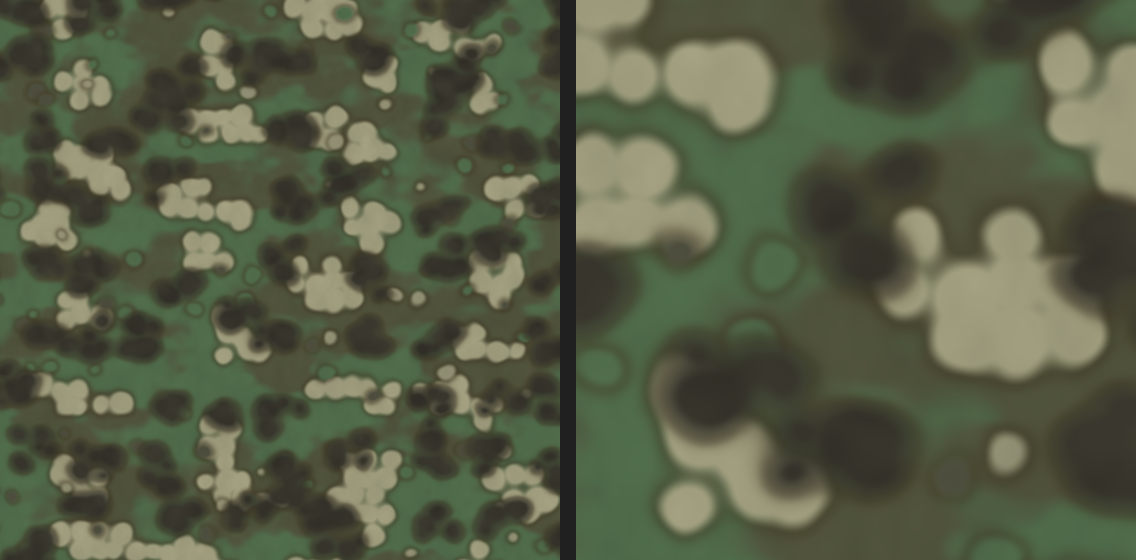
Left: the whole. Right: its middle third, enlarged.
A WebGL 2 fragment shader for this pattern:

```glsl
#version 300 es
precision highp float;
// Woodland camouflage: scalloped tan patches and clustered dark blots on
// mottled green. Each layer is a smooth union of scattered discs, laid
// over the one below with soft edges and a thin brown rim.

#define PATCH_GRID vec2(4.0, 7.5)  // tan patches per canvas side
#define SCALLOP_GRID 31.0          // discs that build the patch outline
#define BLOT_GRID 8.5              // dark clusters per canvas side
#define SPOT_GRID 14.0             // small loose spots per canvas side
#define SPOT_SHARE 0.5             // share of spot cells that are filled
#define BLEND 220.0                // sharpness of the disc unions
#define EDGE 0.0045                // softness of patch and spot edges
#define BLOT_EDGE 0.009            // softness of dark blots
#define RIM 0.45                   // strength of the brown rim

uniform vec2 u_resolution;
out vec4 fragColor;

const vec3 GREEN = vec3(0.31, 0.42, 0.29);
const vec3 OLIVE = vec3(0.31, 0.32, 0.23);
const vec3 TAN   = vec3(0.62, 0.61, 0.49);
const vec3 DARK  = vec3(0.19, 0.18, 0.15);
const vec3 GREY  = vec3(0.30, 0.30, 0.24);
const vec3 BROWN = vec3(0.25, 0.22, 0.14);

float hash(vec2 p) {
    return fract(sin(dot(p, vec2(127.1, 311.7))) * 43758.5453);
}

vec2 hash2(vec2 p) {
    return vec2(hash(p), hash(p + vec2(37.3, 17.9)));
}

float noise(vec2 p) {
    vec2 i = floor(p), f = fract(p);
    f = f * f * (3.0 - 2.0 * f);
    return mix(mix(hash(i), hash(i + vec2(1, 0)), f.x),
               mix(hash(i + vec2(0, 1)), hash(i + vec2(1, 1)), f.x), f.y);
}

float fbm(vec2 p) {
    return 0.55 * noise(p) + 0.3 * noise(p * 2.1 + 7.0) + 0.15 * noise(p * 4.3 + 3.0);
}

float cover(float d, float softness) {
    return 1.0 - smoothstep(-softness, softness, d);
}

// Positive inside the flat ellipses that mark where tan may grow.
float patchField(vec2 p) {
    p.y += 0.22 * p.x;
    vec2 home = floor(p * PATCH_GRID);
    float field = -1.0;
    for (int y = -1; y <= 1; y++)
    for (int x = -1; x <= 1; x++) {
        vec2 cell = home + vec2(x, y);
        vec2 center = (cell + 0.5 + 0.5 * (hash2(cell + 5.0) - 0.5)) / PATCH_GRID;
        vec2 axes = mix(vec2(0.035, 0.027), vec2(0.095, 0.046), hash2(cell + 71.0));
        field = max(field, 1.0 - length((p - center) / axes));
    }
    return field;
}

// Signed distance to the tan patches.
float patchDistance(vec2 p) {
    vec2 home = floor(p * SCALLOP_GRID);
    float sum = 1e-6;
    for (int y = -1; y <= 1; y++)
    for (int x = -1; x <= 1; x++) {
        vec2 cell = home + vec2(x, y);
        vec2 center = (cell + 0.5 + 0.5 * (hash2(cell) - 0.5)) / SCALLOP_GRID;
        float radius = mix(0.5, 0.72, hash(cell + 23.0)) / SCALLOP_GRID;
        float grows = step(0.0, patchField(center));
        sum += grows * exp(BLEND * (radius - length(p - center)));
    }
    return -log(sum) / BLEND;
}

// Signed distance to the dark clusters, which avoid the heart of tan patches.
float blotDistance(vec2 p) {
    vec2 home = floor(p * BLOT_GRID);
    float sum = 1e-6;
    for (int y = -1; y <= 1; y++)
    for (int x = -1; x <= 1; x++) {
        vec2 cell = home + vec2(x, y);
        vec2 center = (cell + 0.5 + 0.6 * (hash2(cell + 41.0) - 0.5)) / BLOT_GRID;
        if (patchField(center) > 0.05) continue;
        for (int i = 0; i < 5; i++) {
            vec2 key = cell + 9.7 * float(i + 1);
            vec2 lobe = center + (hash2(key) - 0.5) * vec2(0.068, 0.062);
            float radius = mix(0.011, 0.023, hash(key + 3.1));
            sum += exp(BLEND * (radius - length((p - lobe) * vec2(0.85, 1.0))));
        }
    }
    return -log(sum) / BLEND;
}

// Lays a colour over the base, with a brown rim along its outline.
vec3 layer(vec3 base, vec3 color, float d, float softness) {
    base = mix(base, BROWN, RIM * exp(-pow(d / 0.006, 2.0)));
    return mix(base, color, cover(d + 0.002, softness));
}

// Small loose spots in green, grey or tan.
vec3 addSpots(vec3 base, vec2 p) {
    vec2 home = floor(p * SPOT_GRID);
    for (int y = -1; y <= 1; y++)
    for (int x = -1; x <= 1; x++) {
        vec2 cell = home + vec2(x, y);
        if (hash(cell + 13.0) > SPOT_SHARE) continue;
        vec2 center = (cell + 0.5 + 0.8 * (hash2(cell + 61.0) - 0.5)) / SPOT_GRID;
        float kind = hash(cell + 83.0);
        vec3 color = kind < 0.4 ? GREEN : kind < 0.72 ? GREY : TAN * 0.92;
        float radius = mix(0.007, 0.016, hash(cell + 29.0));
        base = layer(base, color, length((p - center) * vec2(0.9, 1.0)) - radius, EDGE);
    }
    return base;
}

void main() {
    vec2 uv = gl_FragCoord.xy / min(u_resolution.x, u_resolution.y);
    vec2 p = uv + 0.008 * (vec2(noise(uv * 32.0), noise(uv * 32.0 + 50.0)) - 0.5);

    // Mottled ground, then patches, spots and blots
    vec3 color = mix(GREEN, OLIVE, smoothstep(0.42, 0.64, fbm(p * vec2(10.0, 15.0))));
    color = layer(color, TAN, patchDistance(p), EDGE);
    color = addSpots(color, p);
    vec3 blot = mix(DARK, GREY, 0.4 * noise(p * 45.0));
    color = layer(color, blot, blotDistance(p), BLOT_EDGE);

    // Faint cloth-like shading
    color *= 0.95 + 0.1 * fbm(uv * vec2(40.0, 28.0));
    fragColor = vec4(color, 1.0);
}
```
